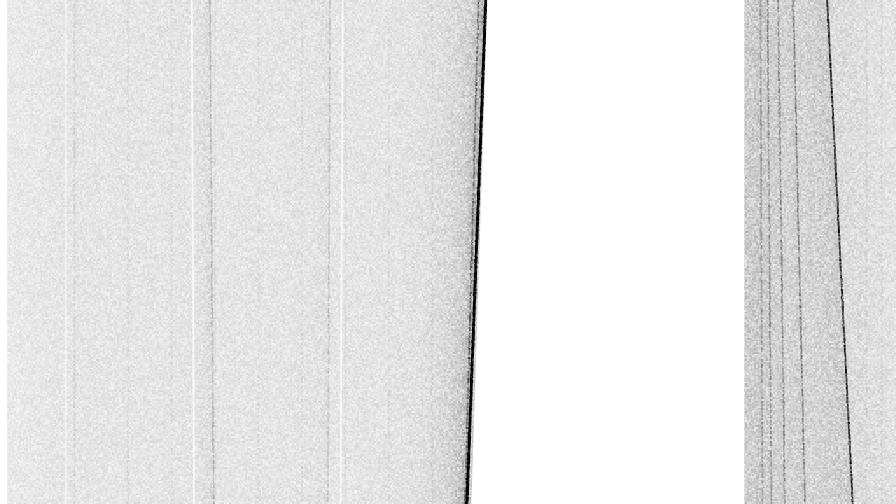
Give the GLSL for this background, as a WebGL 1 fragment shader.

```glsl
precision highp float;
// Grainy grey sheets of paper, creased along nearly vertical lines, on white.
// Ink density is summed from soft sheet tones, one-sided crease shadows and
// thin lines, then broken up by a fine random grain.
uniform vec2 u_resolution;

// Horizontal positions are fractions of the width; vec2 holds (bottom, top).
const float LEFT_START = 0.008;
const vec2 LEFT_END = vec2(0.5260, 0.5440);
const vec2 DARK_EDGE = vec2(0.5212, 0.5422);
const vec2 INNER_EDGE = vec2(0.5190, 0.5340);
const float RIGHT_START = 0.8307;
const vec2 RIGHT_FOLD = vec2(0.9518, 0.9232);
const vec2 FAN_OFFSET = vec2(0.0677, 0.0547);
const vec2 FAN_RATIO = vec2(0.67, 0.69);
const float RIPPLE_START = 0.143;
const float RIPPLE_STEP = 0.0485;
const float PAPER_INK = 0.103;
const float GRAIN_CELLS = 512.0;
const float GRAIN_AMOUNT = 0.58;

float hash(vec2 p) {
  vec3 q = fract(vec3(p.xyx) * vec3(0.1031, 0.1030, 0.0973));
  q += dot(q, q.yzx + 33.33);
  return fract((q.x + q.y) * q.z);
}

// Antialiased step, one pixel wide.
float edge(float d) {
  return clamp(d * u_resolution.x + 0.5, 0.0, 1.0);
}

// Exact pixel coverage of a thin line of the given width.
float line(float d, float width) {
  return edge(d + 0.5 * width) - edge(d - 0.5 * width);
}

// Shadow that builds up from the left and stops at the crease.
float crease(float d, float reach) {
  return edge(-d) * exp(min(d, 0.0) / reach);
}

// Position of a slanted line at height y.
float slant(vec2 ends, float y) {
  return mix(ends.x, ends.y, y);
}

float leftSheet(float x, float y) {
  float rim = slant(DARK_EDGE, y);
  float ink = PAPER_INK - 0.015 * (1.0 - smoothstep(0.01, 0.08, x));

  // Faint regular ripples
  for (int i = 0; i < 8; i++) {
    float at = RIPPLE_START + RIPPLE_STEP * float(i);
    ink += 0.025 * line(x - at, 0.002);
  }

  // Shadowed creases and their pale companions
  float fold = x - slant(vec2(0.2385, 0.2345), y);
  ink += 0.04 * crease(fold, 0.012) + 0.10 * line(fold, 0.002);
  float foldB = x - slant(vec2(0.366, 0.3685), y);
  ink += 0.025 * crease(foldB, 0.015) + 0.08 * line(foldB, 0.002);
  ink += 0.05 * line(x - 0.083, 0.002);
  ink -= 0.05 * line(x - 0.0735, 0.002);
  ink -= 0.08 * line(x - slant(vec2(0.2165, 0.214), y), 0.002);
  ink -= 0.07 * line(x - slant(vec2(0.380, 0.3825), y), 0.002);

  // Dark rolled edge
  ink += 0.14 * crease(x - rim, 0.028) + 0.12 * crease(x - rim, 0.005);
  ink += 0.22 * line(x - slant(INNER_EDGE, y), 0.002);
  ink += 0.75 * line(x - rim, 0.0032);
  ink += 0.10 * edge(x - rim);
  return ink * edge(x - LEFT_START) * edge(slant(LEFT_END, y) - x);
}

float rightSheet(float x, float y) {
  float fold = x - slant(RIGHT_FOLD, y);
  float ink = mix(0.155, 0.14, edge(fold));
  ink += 0.04 * exp(-max(x - RIGHT_START, 0.0) / 0.03);
  ink -= 0.03 * smoothstep(0.0, 0.07, fold);

  // Fan of creases crowding towards the sheet's left side
  vec2 offset = FAN_OFFSET;
  float strength = 0.22;
  for (int i = 0; i < 4; i++) {
    float d = x - RIGHT_START - slant(offset, y);
    ink += strength * line(d, 0.002) + 0.03 * crease(d, 0.008);
    offset *= FAN_RATIO;
    strength *= 0.82;
  }

  // Main fold and faint ripples beyond it
  ink += 0.06 * crease(fold, 0.02) + 0.55 * line(fold, 0.0022);
  ink += 0.025 * (line(x - 0.967, 0.002) + line(x - 0.984, 0.002));
  return ink * edge(x - RIGHT_START);
}

void main() {
  vec2 uv = gl_FragCoord.xy / u_resolution;
  float ink = leftSheet(uv.x, uv.y) + rightSheet(uv.x, uv.y);

  // Grain on a grid fixed to the canvas width
  vec2 cell = floor(gl_FragCoord.xy / u_resolution.x * GRAIN_CELLS);
  float speck = hash(cell) + hash(cell + 71.7) - 1.0;
  ink *= 1.0 + GRAIN_AMOUNT * speck * (1.0 - 0.6 * smoothstep(0.4, 1.0, ink));
  gl_FragColor = vec4(vec3(clamp(1.0 - ink, 0.0, 1.0)), 1.0);
}
```
